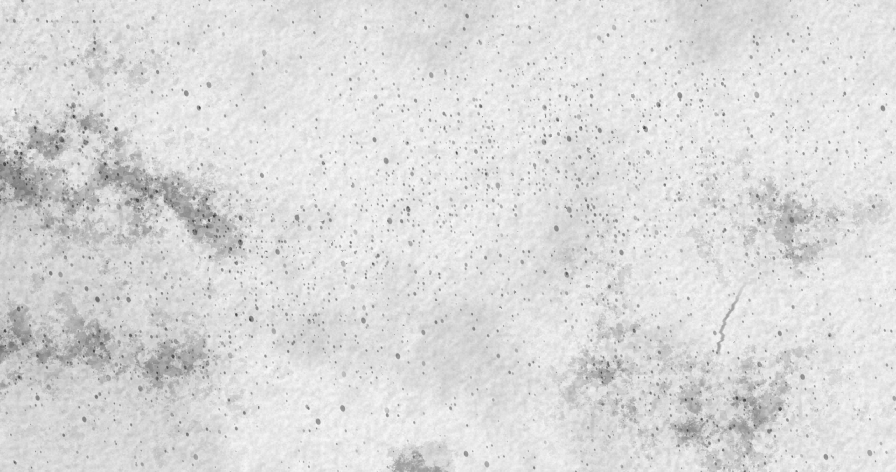
Write a WebGL 2 fragment shader that draws this texture.

```glsl
#version 300 es
precision highp float;
// Weathered pale plaster: a mottled, finely embossed base with cloudy haze,
// grainy grey stains where layered noise crosses a zone-driven threshold,
// small dark pits scattered on jittered grids, and one hairline crack.

uniform vec2 u_resolution;
out vec4 outColor;

float hash(vec2 p) {
  vec3 q = fract(vec3(p.xyx) * 0.1031);
  q += dot(q, q.yzx + 33.33);
  return fract((q.x + q.y) * q.z);
}

float valueNoise(vec2 p) {
  vec2 cell = floor(p), f = fract(p);
  f = f * f * (3.0 - 2.0 * f);
  return mix(mix(hash(cell), hash(cell + vec2(1, 0)), f.x),
             mix(hash(cell + vec2(0, 1)), hash(cell + vec2(1, 1)), f.x), f.y);
}

// Layered noise, normalised to 0..1; a higher gain gives a rougher result.
float fbm(vec2 p, float gain) {
  float sum = 0.0, total = 0.0, amplitude = 1.0;
  for (int i = 0; i < 5; i++) {
    sum += amplitude * valueNoise(p);
    total += amplitude;
    amplitude *= gain;
    p = mat2(1.6, 1.2, -1.2, 1.6) * p + 17.3;
  }
  return sum / total;
}

// Soft elliptical zone: centre in xy, radii in zw.
float zone(vec2 p, vec4 ellipse) {
  vec2 d = (p - ellipse.xy) / ellipse.zw;
  return exp(-dot(d, d));
}

// Broad stain density, broken up by warping and large noise.
float stainDensity(vec2 p) {
  const vec4 zones[8] = vec4[8](
    vec4(0.06, 0.66, 0.21, 0.10), vec4(0.34, 0.57, 0.20, 0.10),
    vec4(0.08, 0.31, 0.26, 0.11), vec4(0.36, 0.21, 0.16, 0.10),
    vec4(1.63, 0.55, 0.19, 0.10), vec4(1.31, 0.26, 0.10, 0.14),
    vec4(1.57, 0.13, 0.26, 0.14), vec4(0.15, 0.90, 0.22, 0.12));
  vec2 warp = vec2(fbm(p * 6.0, 0.6), fbm(p * 6.0 + 40.0, 0.6)) - 0.5;
  float density = 0.0;
  for (int i = 0; i < 8; i++) {
    float strength = i < 3 ? 1.0 : (i < 7 ? 0.75 : 0.4);
    density += strength * zone(p + 0.25 * warp, zones[i]);
  }
  return min(density, 1.15) * (0.35 + 1.25 * fbm(p * 9.0 + 7.0, 0.6));
}

// Slightly tilted pits, one candidate per cell of a jittered grid.
float pits(vec2 p, float scale, float density) {
  vec2 cell = floor(p * scale);
  vec2 jitter = 0.3 + 0.4 * vec2(hash(cell + 3.1), hash(cell + 71.7));
  vec2 d = fract(p * scale) - jitter;
  d = mat2(0.9, -0.3, 0.3, 0.9) * d * vec2(1.25, 0.9);
  float radius = mix(0.08, 0.25, hash(cell + 19.0));
  float aa = 0.8 * scale / u_resolution.y;
  float disc = 1.0 - smoothstep(radius - aa, radius + aa, length(d));
  return disc * step(hash(cell + 5.0), density) * (0.4 + 0.6 * hash(cell + 43.0));
}

void main() {
  vec2 p = gl_FragCoord.xy / u_resolution.y;
  float grain = fbm(p * 24.0, 0.78);
  float cloud = fbm(p * 3.2 + 11.0, 0.55);

  // Plaster base: haze, mottling and a light from the upper left.
  float tone = 0.921 + 0.16 * (grain - 0.5);
  tone -= 0.07 * smoothstep(0.45, 0.7, cloud);
  tone -= 0.02 * smoothstep(0.75, 1.0, p.y);
  float relief = valueNoise(p * 105.0) - valueNoise(p * 105.0 + vec2(-0.5, 0.5));
  tone += 0.055 * relief + 0.03 * (hash(floor(p * 270.0)) - 0.5);

  // Stains: a faint wash, pale flaked plates, and dense dark grain.
  float stain = stainDensity(p);
  float plates = smoothstep(0.53, 0.57, fbm(p * 7.0 + 23.0, 0.6));
  tone -= 0.05 * stain * (0.5 + plates);
  float crust = smoothstep(0.57, 0.74, grain + 0.17 * stain);
  tone -= crust * (0.07 + 0.17 * min(stain, 1.0));
  float specks = smoothstep(0.6, 0.85, valueNoise(p * 125.0) + 0.17 * stain);
  tone -= specks * (0.015 + 0.08 * min(stain, 1.0));

  // Pits gather in a diagonal band through the middle.
  float band = zone(p, vec4(1.10, 0.66, 0.28, 0.20))
             + zone(p, vec4(0.66, 0.42, 0.24, 0.17))
             + 0.8 * zone(p, vec4(1.50, 0.74, 0.25, 0.13));
  float pitDensity = 0.04 + 0.30 * band * smoothstep(0.3, 0.6, fbm(p * 10.0, 0.6))
                   + 0.15 * min(stain, 1.0);
  for (int i = 0; i < 3; i++) {
    float scale = 42.0 + 24.0 * float(i);
    tone -= 0.36 * pits(p + 0.37 * float(i), scale, pitDensity * (0.6 + 0.3 * float(i)));
  }

  // Hairline crack that wanders downward on the right.
  float crackX = 1.52 + 0.32 * (p.y - 0.25) + 0.05 * (fbm(vec2(p.y * 22.0, 2.0), 0.6) - 0.5);
  float span = smoothstep(0.24, 0.26, p.y) * (1.0 - smoothstep(0.34, 0.42, p.y));
  tone -= 0.25 * span * (1.0 - smoothstep(0.001, 0.006, abs(p.x - crackX)));

  // Crumbled chip at the lower edge.
  float chip = length((p - vec2(0.89, 0.0)) / vec2(0.075, 0.06)) + 1.2 * (grain - 0.5);
  tone -= (1.0 - smoothstep(0.9, 1.05, chip)) * (0.06 + 0.2 * smoothstep(0.45, 0.65, grain));

  outColor = vec4(vec3(clamp(tone, 0.3, 0.96)), 1.0);
}
```
